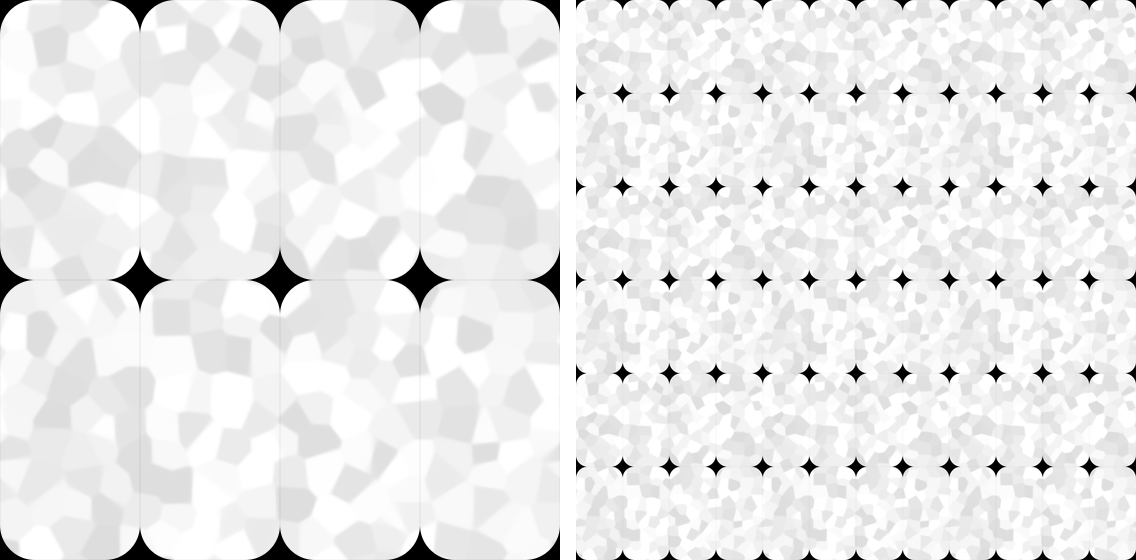
Left, the tile; right, the same tile 3 across and 3 down.
Write a Shadertoy shader that draws this pattern.

```glsl
// Pale mottled tiles, four across and two down, with rounded corners that
// leave black four-pointed stars where they meet. The mottling is a soft-edged
// Voronoi mosaic on a wrapping grid, running unbroken beneath the tiles.

vec3 hash3(vec2 p) {
    vec3 q = vec3(dot(p, vec2(127.1, 311.7)),
                  dot(p, vec2(269.5, 183.3)),
                  dot(p, vec2(419.2, 371.9)));
    return fract(sin(q) * 43758.5453);
}

// Voronoi shades blended by distance; period is a whole number of cells
float softMosaic(vec2 p, float period) {
    vec2 cell = floor(p);
    vec2 local = p - cell;
    float shadeSum = 0.0;
    float weightSum = 0.0;
    for (int y = -2; y <= 2; y++) {
        for (int x = -2; x <= 2; x++) {
            vec2 offset = vec2(x, y);
            vec3 rnd = hash3(mod(cell + offset, period));
            float dist = length(offset + 0.05 + 0.9 * rnd.xy - local);
            float weight = exp(-24.0 * dist);
            shadeSum += weight * min(0.865 + 0.17 * rnd.z, 1.0);
            weightSum += weight;
        }
    }
    return shadeSum / weightSum;
}

void mainImage(out vec4 fragColor, in vec2 fragCoord) {
    vec2 uv = fragCoord / iResolution.xy;
    float pixel = 1.0 / min(iResolution.x, iResolution.y);

    // Rounded tile, measured in canvas units
    vec2 tileSize = vec2(0.25, 0.5);
    float radius = 0.0625;
    vec2 fromCentre = abs(fract(uv / tileSize) - 0.5) * tileSize;
    vec2 corner = fromCentre - 0.5 * tileSize + radius;
    float tileDist = length(max(corner, 0.0)) - radius;
    float coverage = clamp(0.5 - tileDist / pixel, 0.0, 1.0);

    // Faint hairline where straight sides touch
    vec2 inset = 0.5 * tileSize - fromCentre;
    float seam = 1.0 - smoothstep(0.0, 0.002, min(inset.x, inset.y));

    float shade = softMosaic(uv * 18.0, 18.0) - 0.06 * seam;
    fragColor = vec4(vec3(shade * coverage), 1.0);
}
```
